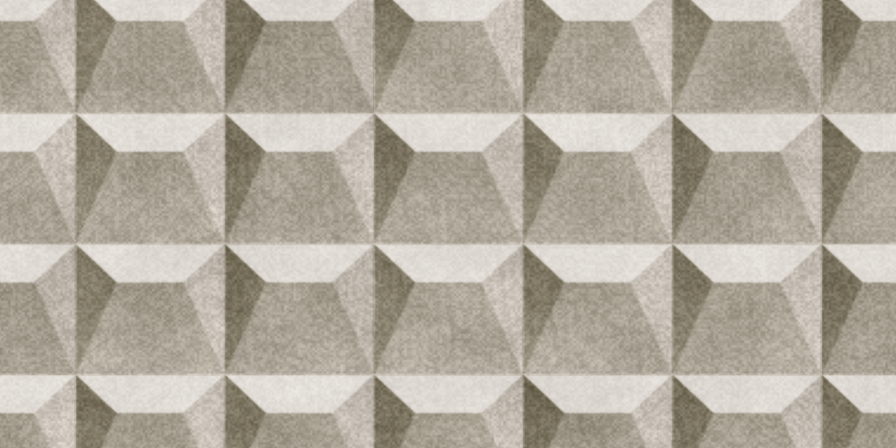
This pattern is drawn by a Shadertoy shader. Its source:

```glsl
// Rows of hip-roofed stone blocks, lit from above, in warm grey.
// Each cell is the lower envelope of four sloping planes; the lowest plane
// picks the facet tone, then soft seams, blotches and fine grain are added.

float hash(vec2 p) {
    return fract(sin(dot(p, vec2(127.1, 311.7))) * 43758.5453);
}

float noise(vec2 p) {
    vec2 i = floor(p), f = fract(p);
    f = f * f * (3.0 - 2.0 * f);
    return mix(mix(hash(i), hash(i + vec2(1, 0)), f.x),
               mix(hash(i + vec2(0, 1)), hash(i + vec2(1, 1)), f.x), f.y);
}

float fbm(vec2 p) {
    float sum = 0.0, amp = 0.5;
    for (int i = 0; i < 4; i++) {
        sum += amp * noise(p);
        p = p * 2.1 + 17.3;
        amp *= 0.5;
    }
    return sum / 0.9375;
}

void mainImage(out vec4 fragColor, in vec2 fragCoord) {
    vec2 p = fragCoord / iResolution.y;
    vec2 size = vec2(0.333, 0.2917);
    vec2 grid = (p - vec2(0.169, 0.164)) / size;
    vec2 id = floor(grid), c = fract(grid);
    float down = 1.0 - c.y;

    // Plane heights, all reaching 1 at the ridge: left, right, top, front
    vec4 h = vec4(c.x / 0.275, (1.0 - c.x) / 0.28, down / 0.295, c.y / 0.705);
    float low = min(min(h.x, h.y), min(h.z, h.w));
    vec4 w = exp(-55.0 * (h - low));
    w /= w.x + w.y + w.z + w.w;

    // Facet tones, with a slight fall of light down the cell
    vec3 left = mix(vec3(0.46, 0.43, 0.35), vec3(0.57, 0.54, 0.47), down);
    vec3 right = mix(vec3(0.75, 0.72, 0.68), vec3(0.78, 0.75, 0.71), down);
    vec3 top = vec3(0.875, 0.857, 0.833);
    vec3 front = mix(vec3(0.615, 0.585, 0.525), vec3(0.68, 0.65, 0.595), down);
    vec3 col = w.x * left + w.y * right + w.z * top + w.w * front;

    // Soft seams between cells
    vec2 edge = min(c, 1.0 - c) * size;
    float blur = max(0.005, 1.2 / iResolution.y);
    col = mix(col, vec3(0.65, 0.62, 0.56), 0.8 * (1.0 - smoothstep(0.0, blur, edge.x)));
    col = mix(col, vec3(0.76, 0.73, 0.68), 0.8 * (1.0 - smoothstep(0.0, blur, edge.y)));

    // Tone per cell, broad blotches and speckle, weaker on the bright top
    float rough = 1.0 - 0.55 * w.z;
    float wear = 0.03 * (hash(id + 3.7) - 0.5) + 0.16 * (fbm(p * 9.0 + id * 5.3) - 0.5);
    float grain = 0.11 * (noise(p * 190.0) - 0.5) + 0.06 * (noise(p * 105.0 + 41.0) - 0.5);
    col += rough * (wear + grain) * vec3(1.0, 1.0, 1.04);

    fragColor = vec4(clamp(col, 0.0, 1.0), 1.0);
}
```
